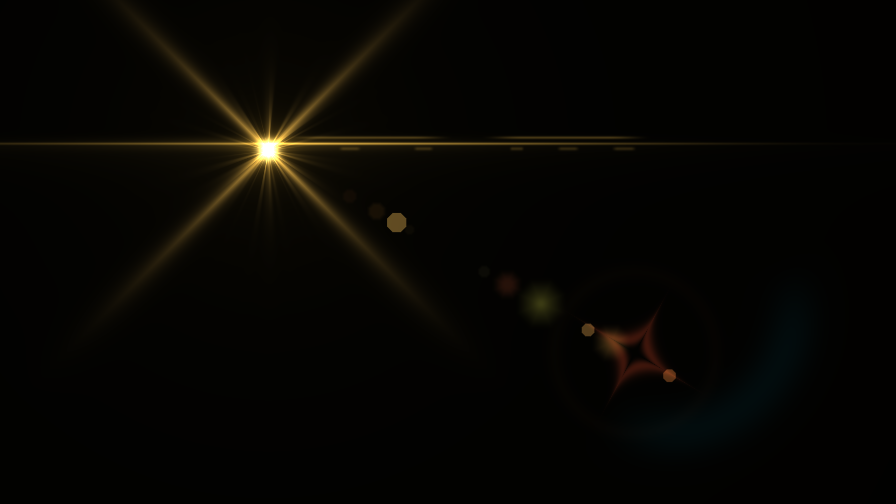
Give the GLSL for this background, as a Shadertoy shader.

```glsl
vec2 gradientAt(vec2 cell) {
    float turn = fract(sin(dot(cell, vec2(127.1, 311.7))) * 43758.5) * 6.2832;
    return vec2(cos(turn), sin(turn));
}

float gradientNoise(vec2 p) {
    vec2 i = floor(p), f = fract(p);
    vec2 u = f * f * (3.0 - 2.0 * f), e = vec2(1.0, 0.0);
    float low = mix(dot(gradientAt(i), f), dot(gradientAt(i + e.xy), f - e.xy), u.x);
    float high = mix(dot(gradientAt(i + e.yx), f - e.yx), dot(gradientAt(i + 1.0), f - 1.0), u.x);
    return mix(low, high, u.y);
}

float bell(float x, float width) {
    return exp(-x * x / (width * width));
}

float octagonRadius(vec2 p) {
    p = abs(p);
    return max(max(p.x, p.y), (p.x + p.y) * 0.7071);
}

// Soft-ended horizontal bar
float bar(vec2 p, float halfLength, float thickness) {
    return bell(p.y, thickness) * smoothstep(halfLength, halfLength * 0.5, abs(p.x));
}

vec3 starburst(vec2 p) {
    vec3 gold = vec3(1.0, 0.77, 0.33);
    float r = length(p);
    vec2 dir = p / max(r, 1e-4);

    // Four diagonal beams that widen as they fade
    vec2 q = vec2(p.x + p.y, p.y - p.x) * 0.7071;
    float along = max(abs(q.x), abs(q.y)), across = min(abs(q.x), abs(q.y));
    float beams = 0.75 * exp(-5.5 * along) * smoothstep(0.7, 0.35, along)
        * exp(-pow(across / (0.005 + 0.042 * along), 1.3));

    // Short uneven rays and a vertical spike
    float rays = smoothstep(-0.1, 0.5, gradientNoise(dir * 9.0)) * exp(-r * 28.0);
    float spike = 0.35 * exp(-abs(p.y) * 20.0) * bell(p.x, 0.003 + 0.05 * abs(p.y));

    vec3 light = gold * (beams + rays + spike);
    light += vec3(1.0, 0.75, 0.22) * (0.9 * exp(-r * 48.0) + 0.045 * exp(-r * 6.0));
    return light + vec3(1.7, 1.6, 1.1) * bell(r, 0.017);
}

vec3 streaks(vec2 p) {
    float x = abs(p.x), y = p.y - 0.0135;
    float reach = smoothstep(1.2, 0.1, x);
    float light = (0.42 * exp(-x * 3.0) + 0.3 * reach * step(0.0, p.x) + 0.1 * reach) * bell(y, 0.0025);
    light += 0.2 * exp(-x * 4.5) * bell(y, 0.012);
    light += 0.075 * exp(-x * 2.2) * exp(-abs(y) / 0.035) * smoothstep(0.006, -0.012, y);

    // Long reflections above the main line, short dashes below
    light += 0.25 * bar(p - vec2(0.2, 0.0255), 0.17, 0.0028);
    light += 0.25 * bar(p - vec2(0.59, 0.0255), 0.17, 0.0028);
    vec2 dashes[5] = vec2[5](vec2(0.162, 0.024), vec2(0.308, 0.022),
        vec2(0.493, 0.016), vec2(0.595, 0.024), vec2(0.706, 0.026));
    for (int i = 0; i < 5; i++)
        light += 0.15 * bar(p - vec2(dashes[i].x, 0.0035), dashes[i].y, 0.0035);
    return vec3(1.0, 0.78, 0.3) * light;
}

vec3 ghosts(vec2 p) {
    // Place along the axis, radius, edge softness
    vec3 shape[10] = vec3[10](vec3(0.203, 0.014, 0.4), vec3(0.27, 0.017, 0.4),
        vec3(0.32, 0.0195, 0.08), vec3(0.352, 0.01, 0.4), vec3(0.538, 0.012, 0.4),
        vec3(0.596, 0.023, 0.8), vec3(0.68, 0.039, 0.7), vec3(0.797, 0.013, 0.15),
        vec3(0.855, 0.028, 0.9), vec3(1.0, 0.013, 0.15));
    vec3 tint[10] = vec3[10](vec3(0.04, 0.02, 0.01), vec3(0.07, 0.045, 0.015),
        vec3(0.36, 0.28, 0.13), vec3(0.03, 0.025, 0.01), vec3(0.035, 0.035, 0.02),
        vec3(0.14, 0.06, 0.035), vec3(0.12, 0.12, 0.04), vec3(0.32, 0.23, 0.11),
        vec3(0.2, 0.15, 0.06), vec3(0.32, 0.18, 0.08));
    vec3 light = vec3(0.0);
    for (int i = 0; i < 10; i++) {
        float r = octagonRadius(p - shape[i].x * vec2(0.796, -0.4468)) / shape[i].y;
        light += tint[i] * smoothstep(1.0 + 0.5 * shape[i].z, 1.0 - shape[i].z, r);
    }
    // Bright heart of the large olive ghost
    return light + vec3(0.1, 0.1, 0.035) * bell(length(p - vec2(0.541, -0.304)), 0.014);
}

vec3 caustics(vec2 p) {
    // Hollow four-pointed red star in a skewed frame
    vec2 q = p - vec2(1.26, 0.3);
    vec2 u = vec2(0.05, 0.093), v = vec2(0.104, -0.0625);
    float area = u.x * v.y - u.y * v.x;
    vec2 k = abs(vec2(q.x * v.y - q.y * v.x, u.x * q.y - u.y * q.x) / area);
    float star = bell(sqrt(k.x) + sqrt(k.y) - 0.83, 0.2) * exp(-length(q) * 5.0);
    vec3 light = vec3(0.27, 0.09, 0.05) * star;

    // Teal arc and faint ring
    vec2 a = p - vec2(1.319, 0.398);
    float arc = bell(length(a) - 0.257, 0.05);
    arc *= smoothstep(0.3, 0.9, dot(normalize(a + 1e-4), vec2(0.64, -0.77)));
    light += vec3(0.0, 0.04, 0.05) * arc;
    return light + vec3(0.012, 0.007, 0.004) * bell(length(q) - 0.16, 0.015);
}

void mainImage(out vec4 fragColor, in vec2 fragCoord) {
    vec2 p = fragCoord / iResolution.y;
    p.x += 0.5 * (16.0 / 9.0 - iResolution.x / iResolution.y);
    vec2 q = p - vec2(0.5324, 0.7014);
    vec3 color = vec3(0.009, 0.008, 0.002) * (0.4 + exp(-length(q)));
    color += starburst(q) + streaks(q) + ghosts(q) + caustics(p);
    fragColor = vec4(min(color, 1.0), 1.0);
}
```
